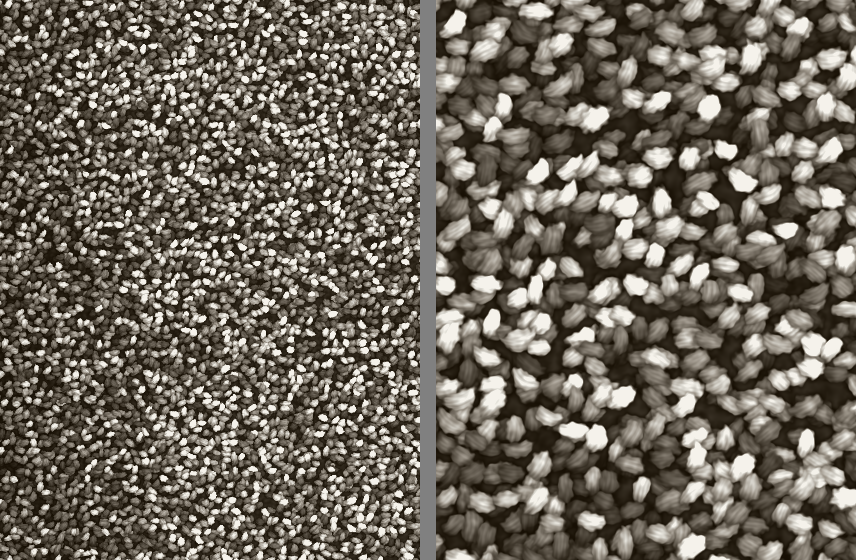
Left, the full canvas; right, a detail of the centre.
A Shadertoy shader for this texture:

```glsl
// Cut-pile carpet: overlapping, slightly curved wool tufts in brown, grey and cream.
#define CELL 0.0235         // tuft spacing, in canvas widths
#define LAYERS 3            // tuft layers from deep to top
#define TUFT_LENGTH 0.56    // half length, in cells
#define TUFT_WIDTH 0.36     // half width, in cells
#define LEAN 0.45           // mean direction, radians
#define LEAN_SPREAD 2.3     // variation of direction
#define FRAY 0.30           // raggedness of the tuft outline
#define FIBRE 0.32          // contrast of the strands
#define SHADOW 0.40         // darkening around each tuft
#define GROUND 0.13         // tone between the tufts
#define EXPOSURE 1.04       // overall brightness

vec3 hash3(vec2 p) {
    vec3 q = fract(vec3(p.xyx) * vec3(0.1031, 0.1030, 0.0973));
    q += dot(q, q.yxz + 33.33);
    return fract((q.xxy + q.yzz) * q.zyx);
}

vec2 gradient(vec2 cell) {
    float angle = 6.2832 * hash3(cell).x;
    return vec2(cos(angle), sin(angle));
}

// Gradient noise, roughly -0.7 to 0.7
float gradientNoise(vec2 p) {
    vec2 i = floor(p), f = fract(p);
    vec2 u = f * f * f * (f * (f * 6.0 - 15.0) + 10.0);
    vec2 e = vec2(0.0, 1.0);
    float low = mix(dot(gradient(i), f), dot(gradient(i + e.yx), f - e.yx), u.x);
    float high = mix(dot(gradient(i + e.xy), f - e.xy), dot(gradient(i + e.yy), f - e.yy), u.x);
    return mix(low, high, u.y);
}

// Lays one tuft and its shadow over the tone below
float layTuft(float tone, vec2 offset, vec3 shape, vec3 look, float depth, float lean) {
    float angle = lean + (shape.x - 0.5) * LEAN_SPREAD;
    float c = cos(angle), s = sin(angle);
    vec2 q = vec2(c * offset.x + s * offset.y, c * offset.y - s * offset.x);
    q.y -= (look.y - 0.25) * 0.7 * q.x * q.x;
    vec2 size = vec2(TUFT_LENGTH, TUFT_WIDTH) * mix(vec2(0.78), vec2(1.1), shape.yz);

    vec2 seed = 50.0 * look.xz;
    float ragged = gradientNoise(q * 4.5 + seed);
    float strands = gradientNoise(vec2(q.x * 2.5, q.y * 9.0) + seed.yx);
    float r = length(q / size) + FRAY * ragged;

    float shade = mix(1.0, 0.62, smoothstep(0.2, 1.1, r));
    shade *= 1.0 + 0.22 * q.x / size.x + 0.10 * offset.y / size.y + FIBRE * strands;
    float albedo = mix(0.17 + 0.07 * depth, 0.48 + 0.38 * depth, look.x);

    tone *= 1.0 - SHADOW * (1.0 - smoothstep(0.8, 1.5, r));
    return mix(tone, albedo * shade, 1.0 - smoothstep(0.78, 1.08, r));
}

// Paints the pile from the deepest layer upwards
float pileTone(vec2 uv) {
    float tone = GROUND * (1.0 + 0.5 * gradientNoise(uv / CELL * 2.5));
    float lean = LEAN + 0.7 * gradientNoise(uv * 4.0 + 7.0);
    for (int layer = 0; layer < LAYERS; layer++) {
        float depth = float(layer);
        vec2 p = uv / CELL + depth * vec2(17.37, 41.71);
        vec2 base = floor(p);
        for (int j = 1; j >= -1; j--) {
            for (int i = -1; i <= 1; i++) {
                vec2 cell = base + vec2(float(i), float(j));
                vec3 place = hash3(cell + 11.0 + 101.0 * depth);
                vec3 shape = hash3(cell + 223.0 + 57.0 * depth);
                vec3 look = hash3(cell + 419.0 + 83.0 * depth);
                if (place.z < 0.88) {
                    vec2 offset = p - cell - mix(vec2(0.08), vec2(0.92), place.xy);
                    tone = layTuft(tone, offset, shape, look, depth, lean);
                }
            }
        }
    }
    return tone;
}

// Warm browns in the dark, nearly neutral cream in the light
vec3 woolColour(float tone) {
    vec3 brown = vec3(0.03, 0.0, -0.045);
    vec3 cream = vec3(0.01, 0.0, -0.03);
    return vec3(tone) + mix(brown, cream, smoothstep(0.55, 0.9, tone));
}

void mainImage(out vec4 fragColor, in vec2 fragCoord) {
    vec2 uv = fragCoord / iResolution.x;
    float height = fragCoord.y / iResolution.y;

    // Pile with fine fuzz
    float tone = pileTone(uv);
    tone *= 1.0 + 0.16 * gradientNoise(uv * 150.0);

    // Light falls off towards the left, with soft uneven patches
    float light = mix(0.74, 1.08, smoothstep(-0.1, 0.55, uv.x + 0.2 * (height - 0.5)));
    light *= 1.0 + 0.16 * gradientNoise(uv * 5.0 + 3.0);
    tone = clamp(tone * light * EXPOSURE, 0.06, 0.95);

    fragColor = vec4(clamp(woolColour(tone), 0.0, 1.0), 1.0);
}
```
